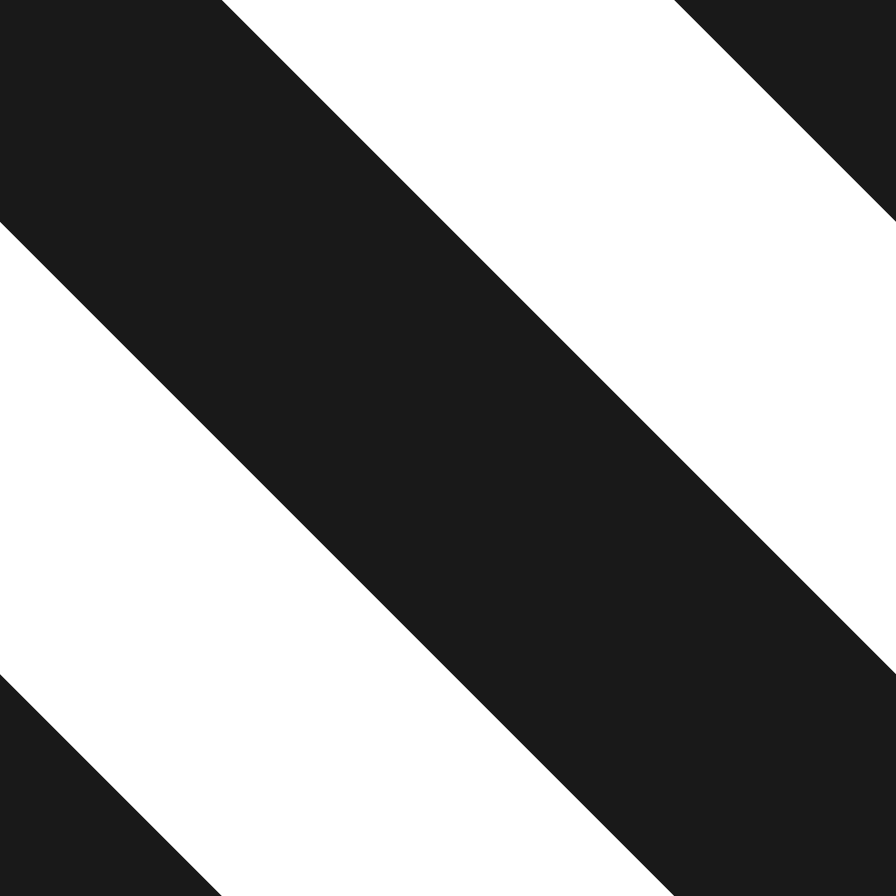
Reproduce this pattern procedurally as a WebGL 2 fragment shader.

```glsl
#version 300 es
precision highp float;

uniform vec2 u_resolution;
out vec4 fragColor;

const vec2 REPEATS = vec2(1.0);        // whole stripes across and down
const float DARK_SHARE = 0.495;        // dark part of one stripe period
const vec3 DARK_COLOR = vec3(0.098);
const vec3 LIGHT_COLOR = vec3(1.0);

// Signed distance, in periods, to the edge of the nearest dark stripe;
// stripes are centred on whole values of phase.
float stripeDistance(float phase) {
    float fromCentre = abs(fract(phase + 0.5) - 0.5);
    return fromCentre - 0.5 * DARK_SHARE;
}

void main() {
    vec2 uv = gl_FragCoord.xy / u_resolution;

    // Diagonal phase, falling from upper left to lower right
    float phase = dot(uv, REPEATS);
    float pixelWidth = length(REPEATS / u_resolution);

    // Edge blended over one pixel
    float light = clamp(stripeDistance(phase) / pixelWidth + 0.5, 0.0, 1.0);
    fragColor = vec4(mix(DARK_COLOR, LIGHT_COLOR, light), 1.0);
}
```
